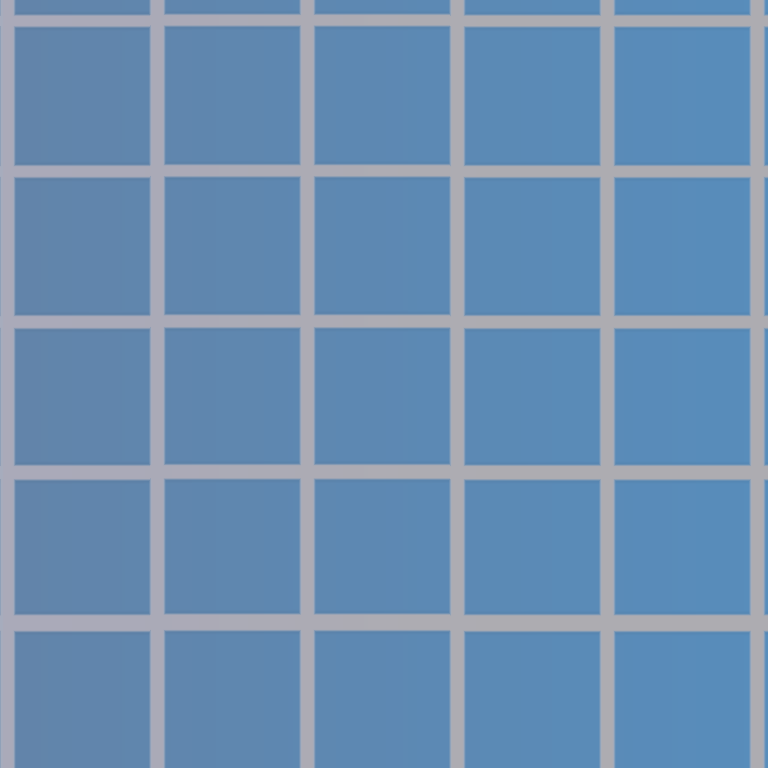
A WebGL 2 fragment shader for this pattern:

```glsl
#version 300 es
precision highp float;

// Blue square tiles between pale grey grout lines, about five across and down.
// Distances to the nearest vertical and horizontal line give the grout;
// a faintly banded gradient runs from slate at the left to clear blue at right.

uniform vec2 u_resolution;
out vec4 fragColor;

// 1 inside a line of the given half width, fading softly across its edge.
float lineMask(float dist, float halfWidth, float blur) {
    return 1.0 - smoothstep(-blur, blur, dist - halfWidth);
}

// Tile blue, mixing a smooth ramp with narrow vertical bands.
vec3 tileColor(float x) {
    float band = (floor(x * 32.0) + 0.5) / 32.0;
    float ramp = mix(x, band, 0.6) + 0.012 * sin(band * 71.0);
    return mix(vec3(0.385, 0.518, 0.665), vec3(0.343, 0.552, 0.735), ramp);
}

// Grout, lilac at the left and warmer grey at the right.
vec3 groutColor(float x) {
    return mix(vec3(0.665, 0.665, 0.725), vec3(0.68, 0.675, 0.695),
               smoothstep(0.0, 0.7, x));
}

void main() {
    vec2 uv = gl_FragCoord.xy / u_resolution;
    float depth = 1.0 - uv.y;
    float blur = max(0.0021, 0.75 / min(u_resolution.x, u_resolution.y));

    // Vertical lines, evenly spaced from the left border.
    float pitch = 0.1953;
    float column = floor(uv.x / pitch);
    float dx = abs(uv.x - 0.0096 - pitch * round((uv.x - 0.0096) / pitch));
    float vertical = lineMask(dx, 0.0095, blur);

    // Horizontal lines thicken downward and sit a touch higher in two columns.
    float row = clamp(round((depth - 0.0273) / 0.196), 0.0, 4.0);
    float lift = (column == 1.0 || column == 2.0) ? 0.001 : 0.0;
    float dy = abs(depth - 0.0273 - 0.196 * row + lift);
    float halfHeight = 0.0078 + 0.0002 * row * row;
    float horizontal = lineMask(dy, halfHeight, blur);

    // Tiles darken slightly where they meet the horizontal lines.
    vec3 tile = tileColor(uv.x);
    tile *= 1.0 - 0.035 * lineMask(dy, halfHeight + 0.004, blur);

    // Cool fringe along the vertical line edges and the left border.
    float fringe = smoothstep(0.006, 0.0095, dx) * (1.0 - horizontal);
    fringe = max(fringe * 0.8, 0.5 * (1.0 - smoothstep(0.002, 0.006, uv.x)));
    vec3 grout = mix(groutColor(uv.x), vec3(0.64, 0.685, 0.755), fringe);

    fragColor = vec4(mix(tile, grout, max(vertical, horizontal)), 1.0);
}
```
